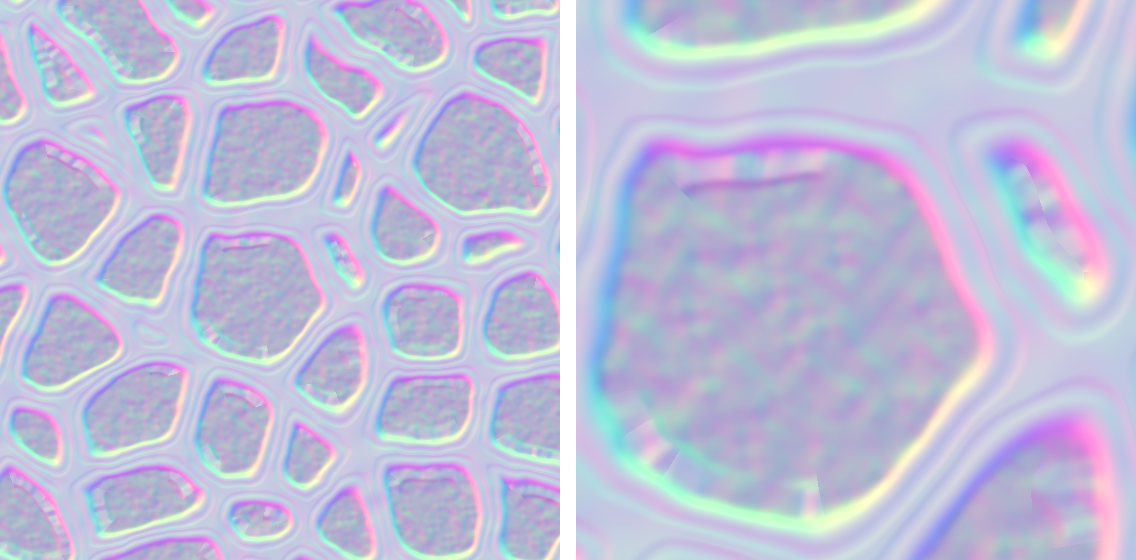
Left: the whole. Right: its middle third, enlarged.
Write a Shadertoy shader that draws this texture map.

```glsl
// Pastel slope map of irregular rounded stones set in wide pale joints.
// A weighted Voronoi diagram gives the stones; the direction of their edge
// distance tints the rims, and noise slopes mottle the faces and joints.

const float CELLS       = 6.0;    // stones across the canvas
const float JITTER      = 0.82;
const float SIZE_SPREAD = 0.65;   // difference between large and small stones
const float JOINT       = 0.135;  // half width of the joints, in cells
const float ROUNDING    = 15.0;   // lower is rounder
const float RIM_WIDTH   = 0.031;
const float HALO_OFFSET = 0.112;  // faint contour outside the rim
const float CHIP_DEPTH  = 0.125;  // hatched strip inside the rim
const float CHIP_FREQ   = 19.0;
const float FACE_GRAIN  = 0.26;
const float JOINT_GRAIN = 0.13;
const vec3  FACE_COLOR  = vec3(0.690, 0.690, 0.805);
const vec3  JOINT_COLOR = vec3(0.775, 0.785, 0.885);
const vec2  TILT_GAIN   = vec2(0.29, 0.30);

vec3 hash3(vec2 p) {
    vec3 q = fract(vec3(p.xyx) * vec3(0.1031, 0.1030, 0.0973));
    q += dot(q, q.yxz + 33.33);
    return fract((q.xxy + q.yzz) * q.zyx);
}

float noise(vec2 p) {
    vec2 i = floor(p), f = fract(p);
    f = f * f * f * (f * (f * 6.0 - 15.0) + 10.0);
    return mix(mix(hash3(i).x, hash3(i + vec2(1, 0)).x, f.x),
               mix(hash3(i + vec2(0, 1)).x, hash3(i + vec2(1, 1)).x, f.x), f.y);
}

float grain(vec2 p) {
    return 0.65 * noise(p) + 0.35 * noise(mat2(1.6, 1.2, -1.2, 1.6) * p + 17.0);
}

vec2 grainSlope(vec2 p) {
    const float STEP = 0.35;
    float here = grain(p);
    return vec2(grain(p + vec2(STEP, 0)), grain(p + vec2(0, STEP))) - here;
}

float band(float x, float width) {
    x /= width;
    return exp(-x * x);
}

// Site position in xy, weight in z
vec3 siteAt(vec2 cell) {
    vec3 h = hash3(cell + 40.0);
    return vec3(cell + 0.5 + JITTER * (h.xy - 0.5), SIZE_SPREAD * h.z * h.z);
}

// Returns distance inside the stone edge (x) and the nearest side's normal (yz)
vec3 stone(vec2 p) {
    p += 0.16 * (vec2(noise(p * 1.7), noise(p * 1.7 + 31.0)) - 0.5);
    p += 0.035 * (vec2(noise(p * 6.0 + 9.0), noise(p * 6.0 + 57.0)) - 0.5);
    vec2 base = floor(p), ownCell = base;
    vec3 own = vec3(0);
    float best = 1e3;
    for (int j = -2; j <= 2; j++)
    for (int i = -2; i <= 2; i++) {
        vec2 cell = base + vec2(i, j);
        vec3 site = siteAt(cell);
        float power = dot(p - site.xy, p - site.xy) - site.z;
        if (power < best) { best = power; own = site; ownCell = cell; }
    }
    float sum = 1e-9, nearest = 1e3;
    vec2 sideNormal = vec2(1, 0);
    for (int j = -2; j <= 2; j++)
    for (int i = -2; i <= 2; i++) {
        vec2 cell = base + vec2(i, j);
        if (cell == ownCell) continue;
        vec3 site = siteAt(cell);
        vec2 across = site.xy - own.xy;
        float len = max(length(across), 0.05);
        float d = (dot(across, 0.5 * (site.xy + own.xy) - p)
                   + 0.5 * (own.z - site.z)) / len;
        sum += exp(-ROUNDING * d);
        if (d < nearest) { nearest = d; sideNormal = across / len; }
    }
    return vec3(-log(sum) / ROUNDING - JOINT, sideNormal);
}

void mainImage(out vec4 fragColor, in vec2 fragCoord) {
    vec2 p = fragCoord / iResolution.y * CELLS;

    // Edge distance and outward direction
    const float EPS = 0.02;
    vec3 here = stone(p);
    float d = here.x;
    vec2 slope = vec2(stone(p + vec2(EPS, 0)).x, stone(p + vec2(0, EPS)).x) - d;
    slope /= EPS;
    vec2 outward = -slope / max(length(slope), 0.4);
    float inside = smoothstep(-0.015, 0.035, d);

    // Crisp rim and faint double contour in the joint
    float rim = band(d, RIM_WIDTH);
    float halo = 0.24 * band(d + HALO_OFFSET, 0.016)
               - 0.20 * band(d + HALO_OFFSET - 0.045, 0.018);
    vec2 tilt = outward * (rim + halo);

    // Chipped strips on the diagonal sides, hatched across the edge
    vec2 side = here.yz, along = vec2(-side.y, side.x);
    float run = dot(p, along);
    float chips = smoothstep(0.62, 0.85, abs(dot(side, vec2(0.6, 0.8))))
                * smoothstep(0.42, 0.56, noise(p * 1.9 + 71.0));
    float strip = chips * smoothstep(0.0, 0.03, d)
                * (1.0 - smoothstep(CHIP_DEPTH - 0.03, CHIP_DEPTH, d));
    float tick = noise(vec2(run * CHIP_FREQ, 3.5)) - 0.5;
    tilt += along * tick * 1.0 * strip;
    tilt += outward * 0.5 * chips * band(d - CHIP_DEPTH, 0.022);

    // Mottled faces and smoother, streaky joints
    vec2 faceSlope = grainSlope(p * 8.5);
    vec2 jointSlope = grainSlope(p * 3.6 + 23.0);
    vec2 mottle = mix(JOINT_GRAIN * jointSlope, FACE_GRAIN * faceSlope, inside);

    // Encode slope: red rises to the right, green rises downward
    vec3 color = mix(JOINT_COLOR, FACE_COLOR, inside);
    color += 0.055 * strip;
    color.rg += vec2(1, -1) * (TILT_GAIN * tilt + mottle);
    color.b += 0.09 * rim * dot(outward, vec2(-0.4, 0.7)) + 0.2 * mottle.y;
    color.rg += 0.06 * rim * max(-outward.y, 0.0) * vec2(1.2, 0.3);
    color.r += 0.06 * rim * max(outward.y, 0.0);
    fragColor = vec4(clamp(color, 0.0, 1.0), 1.0);
}
```
